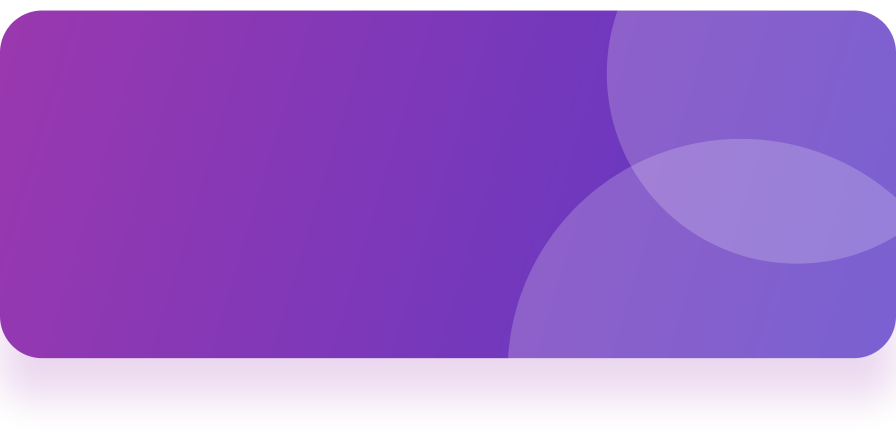
Write a Shadertoy shader that draws this background.

```glsl
// A wide rounded card with a slanted magenta-to-violet gradient, two
// translucent white discs clipped to it, and a soft tinted shadow below.
// Shapes are signed distances in units of the canvas height, y upwards.

const vec3 WHITE = vec3(1.0);
const vec3 MAGENTA = vec3(0.605, 0.22, 0.685);
const vec3 VIOLET = vec3(0.345, 0.22, 0.775);

const vec2 CARD_CENTER = vec2(1.0, 0.5885);
const vec2 CARD_HALF = vec2(1.0, 0.388);
const float CARD_RADIUS = 0.094;

const float DISC_ALPHA = 0.2;
const float SHADOW_ALPHA = 0.19;
const float SHADOW_DROP = 0.091;
const float SHADOW_BLUR = 0.085;

float roundedBox(vec2 p, vec2 halfSize, float radius) {
    vec2 q = abs(p) - halfSize + radius;
    return length(max(q, 0.0)) + min(max(q.x, q.y), 0.0) - radius;
}

float disc(vec2 p, vec2 center, float radius) {
    return length(p - center) - radius;
}

// Coverage of a shape whose edge is one pixel wide
float coverage(float dist, float pixel) {
    return clamp(0.5 - dist / pixel, 0.0, 1.0);
}

// Linear gradient that reaches its end colours at opposite box corners
vec3 boxGradient(vec2 p, vec2 halfSize, vec2 dir, vec3 from, vec3 to) {
    float reach = dot(abs(dir), halfSize);
    return mix(from, to, clamp(0.5 + 0.5 * dot(p, dir) / reach, 0.0, 1.0));
}

void mainImage(out vec4 fragColor, in vec2 fragCoord) {
    float pixel = 1.0 / iResolution.y;
    vec2 p = fragCoord * pixel;
    vec2 cardPos = p - CARD_CENTER;

    // Blurred shadow, dropped below the card
    vec2 shadowPos = cardPos + vec2(0.0, SHADOW_DROP);
    float shadowDist = roundedBox(shadowPos, CARD_HALF, CARD_RADIUS);
    float shadow = 1.0 - smoothstep(-SHADOW_BLUR, SHADOW_BLUR, shadowDist);
    vec3 color = mix(WHITE, MAGENTA, SHADOW_ALPHA * shadow);

    // Card surface
    vec2 slant = normalize(vec2(1.0, -0.3));
    vec3 card = boxGradient(cardPos, CARD_HALF, slant, MAGENTA, VIOLET);

    // Translucent discs, brighter where they overlap
    float upper = coverage(disc(p, vec2(1.779, 0.836), 0.4245), pixel);
    float lower = coverage(disc(p, vec2(1.654, 0.169), 0.521), pixel);
    card = mix(card, WHITE, DISC_ALPHA * upper);
    card = mix(card, WHITE, DISC_ALPHA * lower);

    // Card over shadow
    float cardDist = roundedBox(cardPos, CARD_HALF, CARD_RADIUS);
    color = mix(color, card, coverage(cardDist, pixel));
    fragColor = vec4(color, 1.0);
}
```
